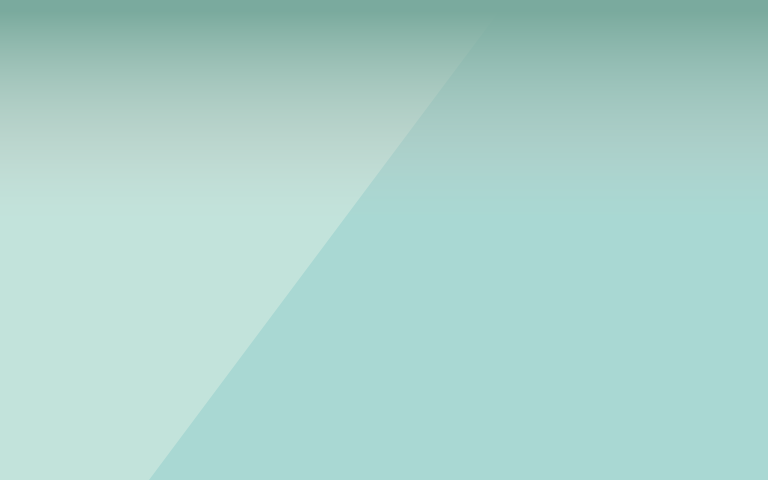
This background is drawn by a Shadertoy shader. Its source:

```glsl
// Two flat pastel panels split by a slanted edge, under a dark green
// fade that falls from the top. The edge is a straight line in canvas
// units; the fade is a power curve with a faint warm haze below it.

#define MINT_COLOR vec3(0.761, 0.890, 0.859)
#define AQUA_COLOR vec3(0.663, 0.847, 0.827)
#define SHADE_COLOR vec3(0.480, 0.668, 0.618)
#define HAZE_COLOR vec3(0.800, 0.790, 0.770)
#define EDGE_BOTTOM 0.194   // edge x at the bottom of the canvas
#define EDGE_TOP 0.661      // edge x at the top of the canvas
#define FADE_START 0.025    // depth below the top where the fade begins
#define FADE_END 0.480      // depth where the fade is gone
#define FADE_POWER 2.2
#define HAZE_AMOUNT 0.28

// Mint on the left of the slanted edge, aqua on the right
vec3 panelColor(vec2 uv) {
    float edgeOffset = uv.x - mix(EDGE_BOTTOM, EDGE_TOP, uv.y);
    float halfPixel = 0.75 / iResolution.x;
    return mix(MINT_COLOR, AQUA_COLOR,
               smoothstep(-halfPixel, halfPixel, edgeOffset));
}

// Warm haze first, then the dark shade from the top
vec3 applyTopFade(vec3 color, float depth) {
    float fade = clamp((depth - FADE_START) / (FADE_END - FADE_START), 0.0, 1.0);
    float haze = HAZE_AMOUNT * (1.0 - smoothstep(0.5, 1.0, fade));
    float shade = pow(1.0 - fade, FADE_POWER);
    return mix(mix(color, HAZE_COLOR, haze), SHADE_COLOR, shade);
}

void mainImage(out vec4 fragColor, in vec2 fragCoord) {
    vec2 uv = fragCoord / iResolution.xy;
    vec3 color = applyTopFade(panelColor(uv), 1.0 - uv.y);
    fragColor = vec4(color, 1.0);
}
```
